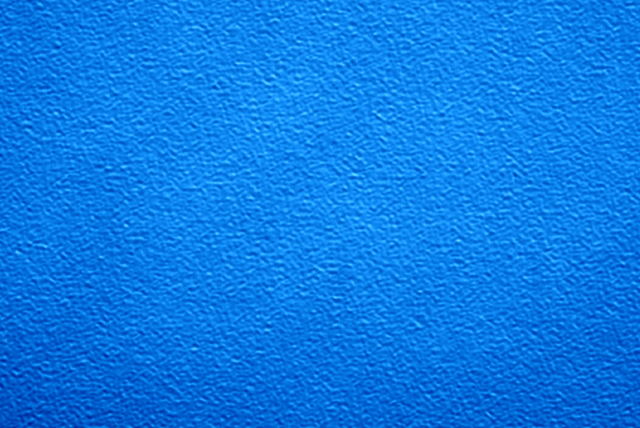
This texture is drawn by a Shadertoy shader. Its source:

```glsl
#define GRAIN vec2(88.0, 108.0)      // bumps per canvas height, across and up
#define WARP 0.35                    // irregularity of the bumps, in cells
#define LIGHT_STEP vec2(0.16, 0.6)   // offset towards the light, in cells
#define RELIEF 0.235                 // contrast of the embossing
#define GLINT 0.3                    // extra gain on lit slopes
#define MOTTLE 0.045                 // strength of the soft patches
#define LIGHT_CENTER vec2(0.56, 0.72)
#define LIGHT_LEVEL 0.547
#define FALLOFF vec2(0.29, 0.30)
#define DEEP_BLUE vec3(0.0, 0.35, 0.78)

vec2 hash22(vec2 p) {
    vec3 q = fract(p.xyx * vec3(0.1031, 0.1030, 0.0973));
    q += dot(q, q.yzx + 33.33);
    return fract((q.xx + q.yz) * q.zy);
}

float cornerSlope(vec2 cell, vec2 offset) {
    return dot(hash22(cell) * 2.0 - 1.0, offset);
}

float gradientNoise(vec2 p) {
    vec2 i = floor(p), f = p - i;
    vec2 u = f * f * f * (f * (f * 6.0 - 15.0) + 10.0);
    vec2 e = vec2(1.0, 0.0);
    float low = mix(cornerSlope(i, f), cornerSlope(i + e.xy, f - e.xy), u.x);
    float high = mix(cornerSlope(i + e.yx, f - e.yx), cornerSlope(i + e.xx, f - e.xx), u.x);
    return mix(low, high, u.y);
}

// Pebbled surface: bumps on a turned lattice over coarser swells
float surfaceHeight(vec2 p) {
    vec2 warp = vec2(gradientNoise(p * 0.4 + 31.7), gradientNoise(p * 0.4 + 87.3));
    vec2 q = p + WARP * warp;
    vec2 turned = mat2(0.8, 0.6, -0.6, 0.8) * q;
    return gradientNoise(q + 200.0)
         + 0.6 * gradientNoise(turned * 0.8 + 411.0)
         + 0.35 * gradientNoise(q * 0.5 + 53.0);
}

// Blue ramp indexed by its green level
vec3 blueTone(float green) {
    float d = max(green - DEEP_BLUE.g, 0.0);
    float blue = DEEP_BLUE.b + 0.9 * (green - DEEP_BLUE.g);
    return clamp(vec3(1.7 * d * d, green, blue), 0.0, 1.0);
}

void mainImage(out vec4 fragColor, in vec2 fragCoord) {
    vec2 uv = fragCoord / iResolution.xy;
    vec2 canvas = fragCoord / iResolution.y;
    vec2 p = canvas * GRAIN;

    // Slopes facing the light from above brighten
    float slope = surfaceHeight(p - 0.5 * LIGHT_STEP) - surfaceHeight(p + 0.5 * LIGHT_STEP);
    float lit = max(slope, 0.0);
    float relief = RELIEF * (slope + GLINT * lit * lit);

    // Broad glow fading to the edges, with soft patches
    vec2 away = uv - LIGHT_CENTER;
    float glow = LIGHT_LEVEL - dot(FALLOFF, away * away);
    float patches = gradientNoise(canvas * 5.0 + 12.3) + gradientNoise(canvas * 22.0 + 71.9);

    fragColor = vec4(blueTone(glow + MOTTLE * patches + relief), 1.0);
}
```
